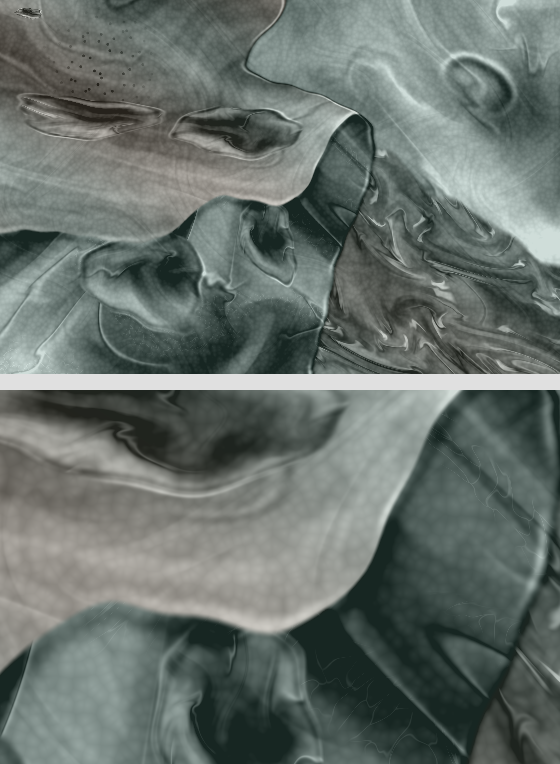
Top, the full canvas; bottom, a detail of the centre.
Reproduce this texture procedurally as a Shadertoy shader.

```glsl
vec2 hash2(vec2 cell) {
    return fract(sin(vec2(dot(cell, vec2(127.1, 311.7)), dot(cell, vec2(269.5, 183.3)))) * 43758.5);
}

// Nearest and second nearest cell distance
vec2 cellular(vec2 p) {
    vec2 base = floor(p), nearest = vec2(9.0);
    for (int y = -1; y <= 1; y++)
    for (int x = -1; x <= 1; x++) {
        vec2 cell = base + vec2(x, y);
        float d = length(cell + hash2(cell) - p);
        nearest = d < nearest.x ? vec2(d, nearest.x) : vec2(nearest.x, min(nearest.y, d));
    }
    return nearest;
}

// Layered sines that fold space like melted glass
vec2 fold(vec2 p, float strength) {
    float f = 3.0;
    for (int i = 0; i < 7; i++) {
        p += strength * sin(f * p.yx + vec2(1.3, 4.7) * f) / f;
        f *= 1.7;
    }
    return p;
}

float bell(float x) { return exp(-x * x); }

// Bright crease with a dark flank that fades in and out along its length
float crease(vec2 q, vec2 dir, float sharpness) {
    float s = dot(q, dir), t = dot(q, vec2(-dir.y, dir.x));
    float fade = smoothstep(-0.2, 0.9, sin(0.7 * t + 1.3 * floor(s / 3.1416 + 0.5)));
    return fade * (bell(sin(s) * sharpness) - 0.7 * bell(sin(s + 1.6 / sharpness) * sharpness));
}

// Melted hollow: dark core, pale inner ring and a broken shining rim
float hollow(float tone, vec2 p, vec2 centre, vec2 radius, float tilt) {
    vec2 q = mat2(cos(tilt), -sin(tilt), sin(tilt), cos(tilt)) * (p - centre) / radius;
    q += 0.16 * sin(2.7 * q.yx + centre * 20.0) + 0.04 * sin(9.0 * q.yx);
    float d = length(q);
    vec2 f = fold(q * 0.5 + centre, 0.6);
    float core = mix(0.17, 0.5, smoothstep(0.25, 0.9, d + 0.25 * sin(5.0 * f.x + 3.0 * f.y)));
    core += 0.1 * sin(9.0 * f.x + 13.0 * f.y) - 0.1 * q.y + 0.16 * crease(f, vec2(4.0, 9.0), 6.0);
    tone = mix(tone, core, smoothstep(1.03, 0.97, d));
    tone -= 0.16 * bell((d - 0.95) * 20.0);
    return tone + 0.26 * bell((d - 1.03) * 34.0) * smoothstep(-0.6, 1.0, sin(3.0 * q.x - 2.0 * q.y));
}

float shelfTone(vec2 p) {
    vec2 q = fold(p * vec2(0.9, 1.5), 0.55);
    float s = q.y + 0.35 * q.x;
    float tone = 0.53 - 0.17 * smoothstep(0.5, 0.85, p.y + 0.1 * sin(5.0 * p.x));
    tone += 0.07 * sin(8.0 * s) + 0.035 * sin(23.0 * s + 4.0 * q.x) + 0.025 * sin(67.0 * s);
    tone += 0.11 * crease(q, vec2(3.0, 11.0), 7.0);
    float sweep = p.y - 0.86 + 0.4 * (p.x - 0.4) + 0.02 * sin(12.0 * p.x);
    tone += 0.15 * bell(sweep * 28.0) * smoothstep(0.3, 0.5, p.x);
    tone += 0.12 * smoothstep(0.9, 1.0, p.y) * sin(7.0 * p.x + 1.0);
    // Dark specks of dirt
    tone -= 0.25 * smoothstep(0.14, 0.08, cellular(p * 30.0).x) * bell(length(p - vec2(0.27, 0.82)) * 9.0);
    tone = hollow(tone, p, vec2(0.22, 0.69), vec2(0.19, 0.055), -0.05);
    tone = hollow(tone, p, vec2(0.64, 0.65), vec2(0.16, 0.07), 0.15);
    return hollow(tone, p, vec2(0.08, 0.965), vec2(0.035, 0.014), 0.0);
}

float frontTone(vec2 p, float depth) {
    vec2 q = fold(p * 1.5, 0.75);
    float tone = 0.36 + 0.15 * sin(7.0 * q.x + 2.0 * sin(4.0 * q.y)) + 0.09 * sin(13.0 * q.y - 5.0 * q.x);
    tone += 0.18 * smoothstep(0.5, 0.0, p.x + 0.6 * p.y) - 0.1 * exp(-max(depth, 0.0) * 14.0);
    tone += 0.24 * crease(q, vec2(6.0, 5.0), 8.0) + 0.16 * crease(q, vec2(9.0, -7.0), 7.0);
    // Broken hairline cracks
    vec2 cells = cellular(fold(p * 4.0, 0.6) * 9.0);
    tone += 0.07 * smoothstep(0.07, 0.0, cells.y - cells.x) * smoothstep(0.0, 0.8, sin(9.0 * q.x + 11.0 * q.y));
    tone = hollow(tone, p, vec2(0.4, 0.25), vec2(0.165, 0.13), -0.25);
    return hollow(tone, p, vec2(0.72, 0.36), vec2(0.07, 0.11), 0.3);
}

float farTone(vec2 p, float height) {
    vec2 q = fold(p * 1.6 + 2.0, 0.7);
    float busy = smoothstep(0.85, 1.2, p.x);
    float tone = 0.57 + 0.08 * sin(6.0 * q.x + 3.0 * q.y) + 0.07 * sin(15.0 * q.y - 4.0 * q.x);
    tone += (0.06 + 0.16 * busy) * crease(q, vec2(5.0, -6.0), 5.0);
    tone += 0.12 * busy * crease(q, vec2(8.0, 5.0), 6.0);
    tone -= 0.2 * bell(length((p - vec2(1.43, 0.68)) * vec2(5.0, 8.0)));
    tone += 0.22 * bell((height - 0.07) * 13.0) * smoothstep(1.05, 1.25, p.x);
    float curl = length((p - vec2(1.29, 0.78)) * vec2(1.0, 1.2) + 0.02 * sin(p.yx * 25.0)) - 0.09;
    return tone + 0.5 * (bell(curl * 90.0) - bell((curl + 0.022) * 55.0)) * smoothstep(-0.1, 0.2, p.y - 1.4 + 0.5 * p.x);
}

float rubbleTone(vec2 p) {
    vec2 along = vec2(dot(p, vec2(0.75, -0.66)) * 3.0, dot(p, vec2(0.66, 0.75)) * 6.0);
    vec2 q = fold(along, 0.75);
    float tone = 0.35 + 0.08 * sin(6.0 * q.y + 2.0 * q.x) + 0.07 * sin(17.0 * q.y - 7.0 * q.x);
    tone += 0.2 * crease(q, vec2(3.0, 5.0), 5.0) + 0.15 * crease(q, vec2(-7.0, 8.0), 4.0);
    // Wet glints
    float glint = cellular(q * vec2(1.7, 2.6)).x;
    return tone + 0.3 * smoothstep(0.16, 0.06, glint);
}

void mainImage(out vec4 fragColor, in vec2 fragCoord) {
    vec2 p = fragCoord / iResolution.y;
    vec2 w = p + 0.008 * sin(19.0 * p.yx + 2.0 * sin(9.0 * p)) + 0.002 * sin(71.0 * p.yx);

    // Outlines of the shelf, its front and the slope behind
    float sideX = 0.845 + 0.16 * smoothstep(0.0, 0.68, w.y)
        - 0.34 * smoothstep(0.65, 0.84, w.y) + 0.11 * smoothstep(0.86, 1.0, w.y);
    float side = w.x - sideX;
    float depth = 0.37 + 0.1 * smoothstep(0.42, 0.62, w.x) + 0.2 * smoothstep(0.74, 0.97, w.x)
        + 0.02 * sin(15.0 * w.x) - w.y;
    float height = w.y - 0.6 + 0.64 * (w.x - 1.0);

    float front = smoothstep(-0.004, 0.004, depth);
    float behind = smoothstep(-0.003, 0.003, side);
    float far = smoothstep(-0.012, 0.012, height + 0.012 * sin(40.0 * p.x));
    float block = mix(shelfTone(p), frontTone(p, depth), front);
    float broken = 0.5 + 0.5 * sin(17.0 * p.x + 5.0 * sin(11.0 * p.y));
    block += 0.18 * broken * bell((depth + 0.006) * 140.0) - 0.12 * bell((depth - 0.014) * 90.0);
    float tone = mix(block, mix(rubbleTone(p), farTone(p, height), far), behind);

    // Dark and bright lines along the sharp side
    tone += 0.3 * broken * bell((side + 0.009) * 200.0) - 0.18 * bell(side * 190.0);

    // Fine scratches and grain
    vec2 q = fold(p * 3.0, 0.7);
    tone += 0.022 * sin(31.0 * q.x + 19.0 * q.y) + 0.07 * (0.45 - cellular(p * 85.0).x);
    tone = clamp(tone, 0.13, 0.85);

    float warmth = mix(1.0 - front, 0.6 * (1.0 - far), behind);
    warmth *= 0.6 + 0.4 * sin(6.0 * p.x + 9.0 * p.y);
    vec3 teal = vec3(-0.04, 0.018, 0.002), brown = vec3(0.02, 0.004, -0.022);
    fragColor = vec4(tone + mix(teal, brown, warmth), 1.0);
}
```
